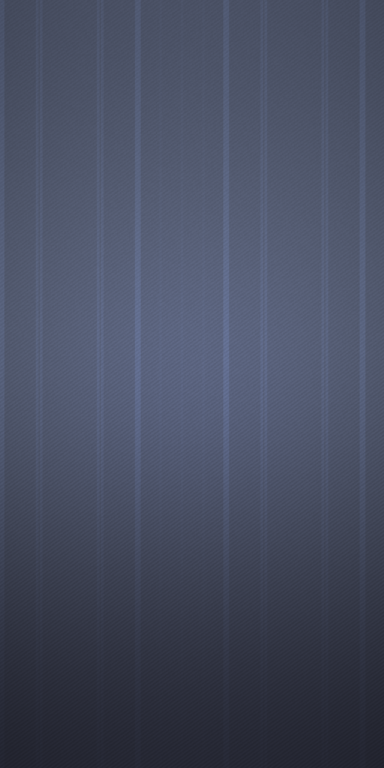
Write a Shadertoy shader that draws this background.

```glsl
// Lengths are in canvas widths.
const float PERIOD = 0.585;         // one mirrored group of stripes
const float GROUP_CENTER = 0.474;
const float BOLD_OFFSET = 0.1150;
const float BOLD_WIDTH = 0.0150;
const float PAIR_OFFSET = 0.2130;
const float PAIR_SPACING = 0.0105;
const float PAIR_WIDTH = 0.0070;
const float FAINT_OFFSET = 0.0560;
const float FAINT_WIDTH = 0.0060;
const float EDGE_SOFTNESS = 0.0045;
const float BOLD_GAIN = 1.0;
const float PAIR_GAIN = 0.70;
const float FAINT_GAIN = 0.20;
const float TWILL_PITCH = 0.0140;
const float TWILL_SLOPE = 1.4;
const float TWILL_DEPTH = 0.032;
const float GRAIN_CELLS = 256.0;
const float GRAIN_DEPTH = 0.030;

const vec3 BOTTOM_COLOR = vec3(0.140, 0.147, 0.192);
const vec3 MIDDLE_COLOR = vec3(0.343, 0.374, 0.460);
const vec3 TOP_COLOR = vec3(0.284, 0.310, 0.386);
const vec3 GLOW_COLOR = vec3(0.014, 0.018, 0.040);
const vec3 STRIPE_TINT = vec3(0.088, 0.112, 0.145);

float hash(vec2 p) {
    vec3 q = fract(vec3(p.xyx) * 0.1031);
    q += dot(q, q.yzx + 33.33);
    return fract((q.x + q.y) * q.z);
}

// Coverage of a soft vertical line whose centre lies at signed distance d.
float line(float d, float width, float soft) {
    return 1.0 - smoothstep(-0.5 * soft, 0.5 * soft, abs(d) - 0.5 * width);
}

// Strength of the mirrored stripe group at x.
float stripes(float x, float soft) {
    float d = abs(mod(x - GROUP_CENTER + 0.5 * PERIOD, PERIOD) - 0.5 * PERIOD);
    float bold = line(d - BOLD_OFFSET, BOLD_WIDTH, soft);
    float pair = line(abs(d - PAIR_OFFSET) - 0.5 * PAIR_SPACING, PAIR_WIDTH, soft);
    float faint = line(d, FAINT_WIDTH, soft) + line(d - FAINT_OFFSET, FAINT_WIDTH, soft);
    return BOLD_GAIN * bold + PAIR_GAIN * pair + FAINT_GAIN * faint;
}

// Vertical gradient with a soft glow and darker sides.
vec3 backdrop(vec2 uv) {
    vec3 color = mix(BOTTOM_COLOR, MIDDLE_COLOR, smoothstep(-0.05, 0.58, uv.y));
    color = mix(color, TOP_COLOR, smoothstep(0.58, 1.05, uv.y));
    vec2 fromGlow = (uv - vec2(0.5, 0.51)) / vec2(0.38, 0.17);
    color += GLOW_COLOR * exp(-dot(fromGlow, fromGlow));
    float side = 2.0 * uv.x - 1.0;
    return color * (1.015 - 0.10 * side * side);
}

void mainImage(out vec4 fragColor, in vec2 fragCoord) {
    vec2 uv = fragCoord / iResolution.xy;
    vec2 p = fragCoord / iResolution.x;
    float soft = max(EDGE_SOFTNESS, 1.0 / iResolution.x);

    vec3 color = backdrop(uv);

    // Stripes fade towards the dark lower edge.
    float fade = mix(0.45, 1.0, smoothstep(0.0, 0.55, uv.y));
    color *= 1.0 + STRIPE_TINT * stripes(p.x, soft) * fade;

    // Diagonal weave, stronger in the shade, with fine grain.
    float twill = sin(6.28318 * (p.x - TWILL_SLOPE * p.y) / TWILL_PITCH);
    float grain = hash(floor(p * GRAIN_CELLS)) - 0.5;
    float depth = TWILL_DEPTH * mix(1.6, 0.8, smoothstep(0.1, 0.8, uv.y));
    color *= 1.0 + depth * twill + GRAIN_DEPTH * grain;

    fragColor = vec4(color, 1.0);
}
```
